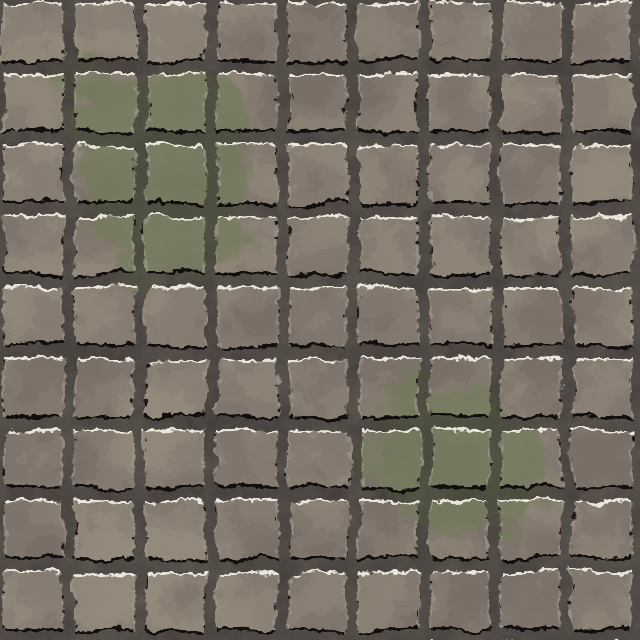
Give the GLSL for this texture, as a three.js fragment shader.

```glsl
varying vec2 vUv;

float hash(vec2 p) {
  vec3 q = fract(p.xyx * 0.1031);
  q += dot(q, q.yzx + 33.33);
  return fract((q.x + q.y) * q.z);
}

// Value noise with n lattice cells across the canvas, wrapping at its borders
float noise(vec2 uv, float n) {
  vec2 i = floor(uv * n);
  vec2 f = fract(uv * n);
  f = f * f * (3.0 - 2.0 * f);
  vec2 a = mod(i, n) + n;
  vec2 b = mod(i + 1.0, n) + n;
  return mix(mix(hash(a), hash(vec2(b.x, a.y)), f.x),
             mix(hash(vec2(a.x, b.y)), hash(b), f.x), f.y);
}

float fbm(vec2 uv, float n, float gain) {
  float sum = 0.0, total = 0.0, weight = 1.0;
  for (int k = 0; k < 5; k++) {
    sum += weight * noise(uv, n);
    total += weight;
    weight *= gain;
    n *= 2.0;
  }
  return sum / total;
}

// Soft-edged band of the given half width around zero
float band(float d, float halfWidth) {
  return 1.0 - smoothstep(halfWidth - 0.007, halfWidth + 0.007, abs(d));
}

float mossPatch(vec2 uv, vec2 centre, float radius) {
  return radius - length(uv - centre);
}

void main() {
  // Nine by nine setts with ragged outlines
  vec2 ragged = vec2(fbm(vUv, 18.0, 0.75), fbm(vUv + vec2(0.37, 0.71), 18.0, 0.75)) - 0.5;
  vec2 grid = vUv * 9.0 + vec2(0.03, -0.05) + ragged * 0.25;
  vec2 q = fract(grid) - 0.5;
  vec2 id = mod(floor(grid), 9.0);
  vec2 corner = abs(q) - vec2(0.42, 0.405) + 0.04;
  float edge = length(max(corner, 0.0)) + min(max(corner.x, corner.y), 0.0) - 0.04;
  float sett = 1.0 - smoothstep(-0.008, 0.008, edge);

  // Smudged stone: broad tone, per-sett tone and sharp-edged stains
  vec2 smear = vUv + ragged * vec2(0.05, 0.03);
  float stain = fbm(smear, 14.0, 0.5);
  float tone = 0.5 + 0.7 * (noise(vUv, 4.0) - 0.5) + 0.25 * (hash(id + 7.0) - 0.5);
  tone += 0.8 * (stain - 0.5);
  tone += 0.22 * smoothstep(0.57, 0.59, stain) - 0.2 * smoothstep(0.41, 0.39, stain);
  vec3 stone = mix(vec3(0.475, 0.435, 0.405), vec3(0.565, 0.525, 0.475), clamp(tone, 0.0, 1.2));

  // Joints
  float grit = fbm(smear + 0.23, 24.0, 0.6);
  vec3 joint = vec3(0.31, 0.29, 0.27) * (1.0 + 0.45 * (grit - 0.5));

  // Two moss patches with eroded borders
  float moss = max(mossPatch(vUv, vec2(0.23, 0.73), 0.165),
                   mossPatch(vUv, vec2(0.715, 0.28), 0.145));
  moss += 0.2 * (fbm(smear + 0.59, 10.0, 0.55) - 0.5);
  moss = smoothstep(-0.004, 0.022, moss);
  stone = mix(stone, vec3(0.45, 0.48, 0.36), moss * 0.75);
  joint = mix(joint, vec3(0.31, 0.33, 0.24), moss * 0.5);

  vec3 color = mix(joint, stone, sett);

  // Chips on the left and right sides
  float chips = noise(vUv + 0.11, 130.0);
  float sides = band(abs(q.x) - 0.41, 0.018) * step(abs(q.y), 0.4);
  color = mix(color, vec3(0.61, 0.58, 0.54), sides * smoothstep(0.5, 0.65, chips) * 0.75);
  color = mix(color, vec3(0.11, 0.09, 0.08), sides * smoothstep(0.22, 0.12, chips));

  // Bright upper rim and dark lower rim, both broken by wear
  float span = 1.0 - smoothstep(0.395, 0.415, abs(q.x));
  float wear = noise(vUv + 0.43, 90.0);
  float lit = band(q.y - 0.4, 0.009 + 0.011 * wear) * span;
  float shade = band(q.y + 0.405, 0.013 + 0.013 * wear) * span;
  color = mix(color, vec3(0.92, 0.90, 0.86), lit * smoothstep(0.08, 0.25, wear));
  color = mix(color, vec3(0.07, 0.055, 0.05), shade * smoothstep(0.02, 0.15, wear));

  gl_FragColor = vec4(color, 1.0);
}
```
